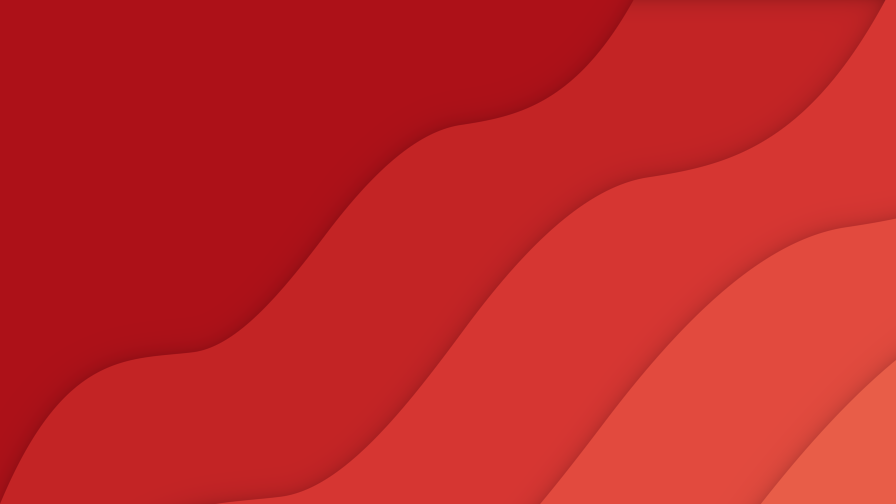
Write a Shadertoy shader that draws this background.

```glsl
// Stacked red paper sheets with wavy diagonal edges and soft drop shadows.
// One smooth cubic profile is scaled and shifted to give each sheet its edge;
// sheets are then painted back to front using distance to that edge.

const int SHEETS = 4;
const int KNOTS = 5;
const float SHADOW_STRENGTH = 0.14;
const float SHADOW_WIDTH = 0.017;
const vec3 BACKDROP = vec3(0.678, 0.067, 0.096);

const vec3 SHEET_COLOR[SHEETS] = vec3[SHEETS](
    vec3(0.766, 0.141, 0.147),
    vec3(0.841, 0.212, 0.197),
    vec3(0.886, 0.290, 0.243),
    vec3(0.910, 0.365, 0.282));

// Anchor position (xy) and profile scale (zw), in canvas heights
const vec4 SHEET_PLACE[SHEETS] = vec4[SHEETS](
    vec4(0.914, 0.752, 1.00, 1.00),
    vec4(1.285, 0.648, 1.37, 1.405),
    vec4(1.678, 0.549, 1.80, 1.80),
    vec4(2.060, 0.428, 2.20, 2.20));

// Profile knots relative to the anchor: x, height, slope
const vec3 PROFILE[KNOTS] = vec3[KNOTS](
    vec3(-0.914, -0.752, 2.40),
    vec3(-0.532, -0.451, 0.12),
    vec3(-0.266, -0.215, 1.32),
    vec3( 0.000,  0.000, 0.15),
    vec3( 0.343,  0.248, 1.80));

// Cubic Hermite span: returns height and slope at x
vec2 hermite(vec3 a, vec3 b, float x) {
    float span = b.x - a.x;
    float t = (x - a.x) / span;
    float rise = b.y - a.y;
    float c1 = a.z * span;
    float c2 = 3.0 * rise - (2.0 * a.z + b.z) * span;
    float c3 = (a.z + b.z) * span - 2.0 * rise;
    float height = a.y + t * (c1 + t * (c2 + t * c3));
    float slope = (c1 + t * (2.0 * c2 + 3.0 * t * c3)) / span;
    return vec2(height, slope);
}

// Whole profile, continued as straight lines past both ends
vec2 profile(float x) {
    float inside = clamp(x, PROFILE[0].x, PROFILE[KNOTS - 1].x);
    vec2 curve = hermite(PROFILE[0], PROFILE[1], inside);
    for (int i = 1; i < KNOTS - 1; i++) {
        if (inside > PROFILE[i].x) {
            curve = hermite(PROFILE[i], PROFILE[i + 1], inside);
        }
    }
    curve.x += (x - inside) * curve.y;
    return curve;
}

// Approximate signed distance to a sheet edge, positive above it
float edgeDistance(vec2 p, vec4 place) {
    vec2 curve = profile((p.x - place.x) / place.z);
    float height = place.y + curve.x * place.w;
    float slope = curve.y * place.w / place.z;
    return (p.y - height) / sqrt(1.0 + slope * slope);
}

float shadow(float d) {
    return SHADOW_STRENGTH * exp(-max(d, 0.0) / SHADOW_WIDTH);
}

void mainImage(out vec4 fragColor, in vec2 fragCoord) {
    vec2 p = fragCoord / iResolution.y;
    float pixel = 1.0 / iResolution.y;
    vec3 color = BACKDROP;

    for (int i = 0; i < SHEETS; i++) {
        float d = edgeDistance(p, SHEET_PLACE[i]);
        vec3 sheet = SHEET_COLOR[i];

        // The rearmost sheet is also shaded along the top border
        if (i == 0) sheet *= 1.0 - shadow(1.0 - p.y);

        float coverage = 1.0 - smoothstep(-0.7 * pixel, 0.7 * pixel, d);
        color = mix(color * (1.0 - shadow(d)), sheet, coverage);
    }

    fragColor = vec4(color, 1.0);
}
```
